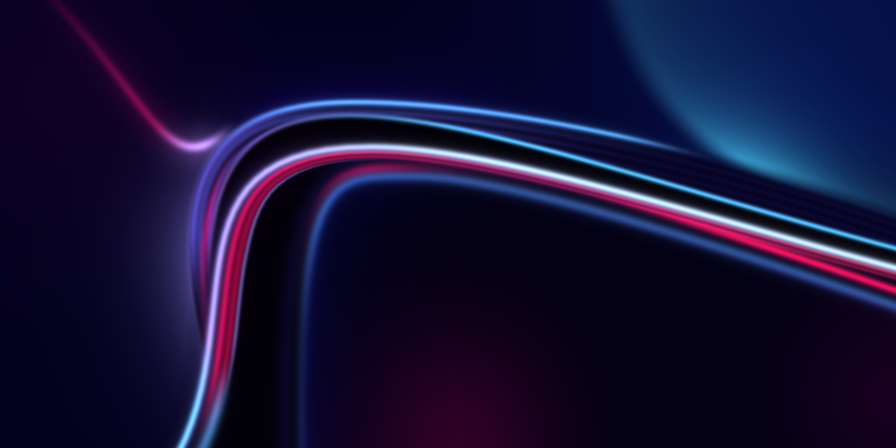
Write a WebGL 1 fragment shader that draws this background.

```glsl
precision highp float;
uniform vec2 u_resolution;

float glow(float d, float width) {
  return exp(-d * d / (width * width));
}

// Keeps the nearest signed distance (positive inside the bend) and curve parameter.
void traceCubic(vec2 p, vec2 a, vec2 b, vec2 c, vec2 d, float start, inout vec2 nearest) {
  vec2 from = a;
  for (int i = 1; i <= 26; i++) {
    float t = float(i) / 26.0;
    float s = 1.0 - t;
    vec2 to = s * s * s * a + 3.0 * s * s * t * b + 3.0 * s * t * t * c + t * t * t * d;
    vec2 seg = to - from;
    vec2 q = p - from;
    float h = clamp(dot(q, seg) / dot(seg, seg), 0.0, 1.0);
    float dist = length(q - seg * h);
    if (dist < abs(nearest.x)) {
      float side = seg.x * q.y < seg.y * q.x ? 1.0 : -1.0;
      nearest = vec2(dist * side, start + t + (h - 1.0) / 26.0);
    }
    from = to;
  }
}

// A bend rises from its foot to the apex (t = 1), then falls to the right (t = 2).
vec2 bend(vec2 p, vec2 foot, vec2 rise, vec2 shoulder, vec2 apex, vec2 crest, vec2 fall, vec2 tip) {
  vec2 nearest = vec2(9.0, 0.0);
  traceCubic(p, foot, rise, shoulder, apex, 0.0, nearest);
  traceCubic(p, apex, crest, fall, tip, 1.0, nearest);
  return nearest;
}

void main() {
  vec2 p = gl_FragCoord.xy / u_resolution.y;
  p.x += 1.0 - 0.5 * u_resolution.x / u_resolution.y;

  vec2 rim = bend(p, vec2(0.46, 0.2), vec2(0.35, 0.65), vec2(0.5, 0.773), vec2(0.794, 0.773),
                  vec2(1.094, 0.773), vec2(1.563, 0.675), vec2(2.02, 0.515));
  vec2 thread = bend(p, vec2(0.474, 0.245), vec2(0.448, 0.557), vec2(0.495, 0.742), vec2(0.781, 0.742),
                     vec2(1.042, 0.742), vec2(1.484, 0.583), vec2(2.02, 0.44));
  vec2 core = bend(p, vec2(0.396, -0.016), vec2(0.56, 0.297), vec2(0.352, 0.672), vec2(0.828, 0.672),
                   vec2(1.094, 0.672), vec2(1.563, 0.518), vec2(2.02, 0.396));
  vec2 inner = bend(p, vec2(0.672, -0.016), vec2(0.664, 0.635), vec2(0.742, 0.607), vec2(0.924, 0.607),
                    vec2(1.12, 0.607), vec2(1.563, 0.466), vec2(2.02, 0.31));
  vec2 streak = vec2(9.0, 0.0);
  traceCubic(p, vec2(0.1, 1.02), vec2(0.34, 0.78), vec2(0.38, 0.56), vec2(0.53, 0.735), 0.0, streak);

  // Outer backdrop
  vec3 backdrop = vec3(0.014, 0.004, 0.12);
  backdrop += vec3(0.0, 0.045, 0.15) * smoothstep(0.8, 1.9, p.x) * smoothstep(0.4, 0.75, p.y);
  backdrop += vec3(0.04, 0.0, 0.02) * glow(length(p - vec2(0.12, 0.8)), 0.3);
  backdrop += vec3(0.03, 0.01, 0.15) * exp(min(rim.x, 0.0) / 0.05) * smoothstep(0.5, 0.8, rim.y)
            * (1.0 - smoothstep(1.1, 1.5, rim.y));

  // Teal fan with a curved left edge
  float drop = 1.0 - p.y;
  float fan = p.x - (1.34 + 0.36 * drop + 3.0 * drop * drop * drop);
  float above = max(-rim.x, 0.0);
  float fanLight = smoothstep(-0.015, 0.07, fan) * exp(-max(fan, 0.0) * 4.0);
  backdrop += vec3(0.12, 0.36, 0.36) * fanLight * (0.5 + 0.6 * exp(-above / 0.12));
  backdrop += vec3(0.12, 0.34, 0.34) * exp(-above / 0.07) * glow(p.x - 1.68, 0.17) * smoothstep(-0.06, 0.06, fan);

  // Lavender haze and red streak on the left
  float haze = exp(-max(-core.x - 0.055, 0.0) / 0.075) * (1.0 - smoothstep(0.42, 0.6, p.x));
  backdrop += vec3(0.32, 0.3, 0.47) * haze * glow(p.y - 0.5, 0.27);
  vec3 streakColor = mix(vec3(0.36, 0.03, 0.14), vec3(0.6, 0.45, 0.7), smoothstep(0.45, 0.8, streak.y));
  float streakFade = smoothstep(-0.2, 0.5, streak.y) * (1.0 - smoothstep(0.8, 1.0, streak.y));
  backdrop += streakColor * streakFade * (glow(streak.x, 0.011) + 0.3 * glow(streak.x, 0.045));

  // Ribbon body: violet outer band, dark channel
  float right = smoothstep(1.1, 1.6, rim.y);
  float left = 1.0 - smoothstep(0.7, 1.1, core.y);
  float band = smoothstep(0.006, -0.006, thread.x) * smoothstep(0.05, 0.3, thread.y);
  float stripes = 0.75 + 0.25 * sin(rim.x * 330.0);
  vec3 body = mix(vec3(0.14, 0.14, 0.38), vec3(0.03, 0.03, 0.17), right) * band * stripes;
  body += vec3(0.008, 0.0, 0.03) + vec3(0.09, 0.03, 0.2) * left * exp(-abs(core.x) / 0.025);

  // Hollow under the bend
  vec3 hollow = vec3(0.01, 0.002, 0.075);
  hollow += vec3(0.005, 0.015, 0.12) * exp(-max(inner.x, 0.0) / 0.09) * (1.0 - smoothstep(0.6, 1.3, inner.y));
  hollow += vec3(0.17, 0.0, 0.07) * glow(length((p - vec2(1.02, 0.0)) * vec2(1.0, 0.85)), 0.22);
  hollow += vec3(0.08, 0.0, 0.05) * glow(length(p - vec2(2.0, 0.12)), 0.22);

  float soft = mix(0.006, 0.022, smoothstep(1.5, 1.75, rim.y));
  float inRibbon = max(smoothstep(-soft, soft, rim.x), smoothstep(-0.006, 0.006, core.x));
  vec3 color = mix(backdrop, body, inRibbon);
  color = mix(color, hollow, smoothstep(-0.012, 0.012, inner.x));

  // Rim and thread highlights
  float rimFade = smoothstep(0.4, 1.0, rim.y) * (1.0 - smoothstep(1.5, 1.7, rim.y));
  color += vec3(0.26, 0.56, 0.7) * rimFade * (glow(rim.x, 0.006) + 0.15 * glow(rim.x, 0.018));
  color += vec3(0.2, 0.17, 0.4) * glow(rim.x - 0.01, 0.013) * (1.0 - smoothstep(0.5, 1.0, rim.y)) * smoothstep(0.0, 0.3, rim.y);
  vec3 threadColor = mix(vec3(0.45, 0.35, 0.62), vec3(0.3, 0.75, 0.92), smoothstep(0.6, 1.3, thread.y));
  float threadFade = smoothstep(0.1, 0.4, thread.y) * (0.6 + 0.4 * smoothstep(1.0, 1.4, thread.y));
  color += threadColor * threadFade * glow(thread.x, 0.006);
  color += vec3(0.5, 0.02, 0.18) * glow(thread.x + 0.014, 0.009) * glow(thread.y - 0.3, 0.2);

  // Bright core with crimson bands beside it
  float spread = mix(1.0, 0.5, smoothstep(0.5, 1.0, core.y));
  float across = core.x / spread;
  vec3 coreColor = mix(vec3(0.6, 0.58, 0.8), vec3(0.72, 0.86, 0.98), smoothstep(0.6, 1.3, core.y));
  coreColor = mix(vec3(0.4, 0.75, 0.9), coreColor, smoothstep(0.08, 0.3, core.y));
  color += coreColor * (glow(core.x, 0.0085) + 0.12 * glow(core.x, 0.023));
  color += vec3(0.72, 0.03, 0.22) * (glow(across - 0.024, 0.009) + 0.75 * glow(across - 0.043, 0.009))
         * smoothstep(0.02, 0.25, core.y) * mix(1.0, 0.75, smoothstep(0.8, 1.3, core.y));
  color += vec3(0.3, 0.3, 0.5) * glow(across - 0.056, 0.005) * left * smoothstep(0.1, 0.3, core.y);
  color += vec3(0.2, 0.45, 0.62) * glow(core.x - 0.045, 0.014) * (1.0 - smoothstep(0.1, 0.24, core.y));

  // Blue inner edge and its red companions
  float innerFade = 0.3 + 0.7 * smoothstep(0.1, 0.5, inner.y);
  color += vec3(0.15, 0.27, 0.46) * innerFade * (glow(inner.x, 0.012) + 0.15 * glow(inner.x, 0.028));
  color += vec3(0.02, 0.02, 0.1) * glow(inner.x + 0.035, 0.02);
  color += vec3(0.48, 0.02, 0.17) * glow(inner.x + 0.019, 0.011) * glow(inner.y - 0.8, 0.28);
  color += vec3(0.92, 0.03, 0.22) * glow(inner.x + 0.033, 0.009) * smoothstep(1.4, 1.8, inner.y);

  gl_FragColor = vec4(min(color, 1.0), 1.0);
}
```
